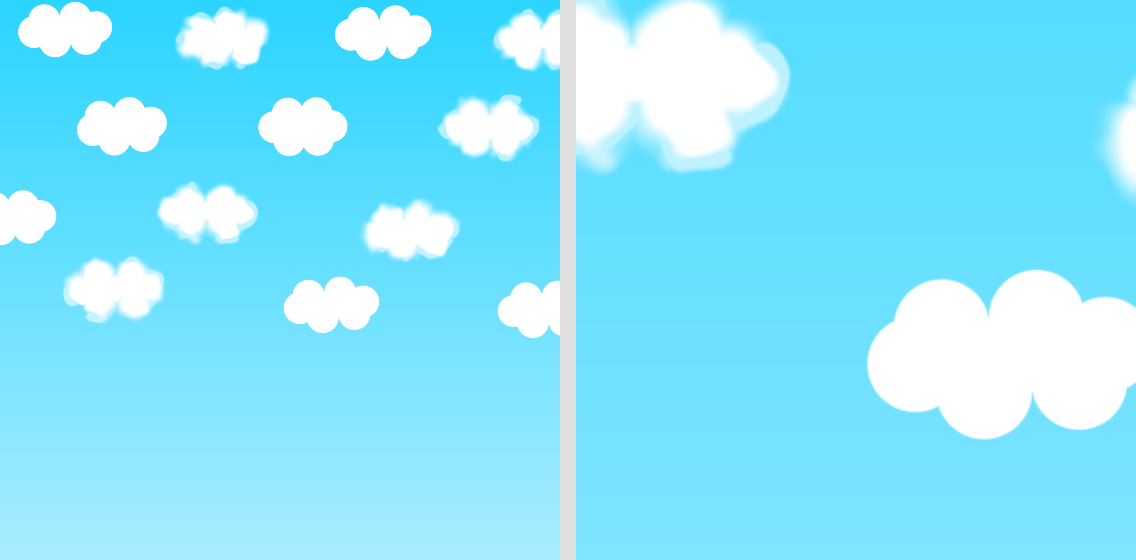
Left: the whole. Right: its middle third, enlarged.
Give the GLSL for this background, as a three.js fragment shader.

```glsl
// Puffy white clouds in four staggered rows over a cyan sky that pales downward.
// Each cloud joins a capsule core with a ring of round lobes; some are crisp,
// the others have noise-warped outlines, a hazy rim and a few smudged patches.
varying vec2 vUv;

const float TAU = 6.2831853;
const float LOBE_RADIUS = 0.0286;
const float CRISP_EDGE = 0.001;

float hash(vec2 p) {
  vec3 q = fract(vec3(p.xyx) * 0.1031);
  q += dot(q, q.yzx + 33.33);
  return fract((q.x + q.y) * q.z);
}

float valueNoise(vec2 p) {
  vec2 cell = floor(p);
  vec2 f = fract(p);
  f = f * f * (3.0 - 2.0 * f);
  float low = mix(hash(cell), hash(cell + vec2(1.0, 0.0)), f.x);
  float high = mix(hash(cell + vec2(0.0, 1.0)), hash(cell + 1.0), f.x);
  return mix(low, high, f.y);
}

// Offset in -0.5..0.5 on both axes.
vec2 wobble(vec2 p) {
  return vec2(valueNoise(p), valueNoise(p + 47.0)) - 0.5;
}

vec3 skyColor(float height) {
  return mix(vec3(0.66, 0.926, 1.0), vec3(0.165, 0.832, 1.0), height);
}

// Signed distance to six lobes on an ellipse around a filled core.
float cloudDistance(vec2 p, vec2 radii, float turn) {
  float reach = radii.x - radii.y;
  float d = length(p - vec2(clamp(p.x, -reach, reach), 0.0)) - radii.y;
  for (int i = 0; i < 6; i++) {
    float angle = turn + TAU * float(i) / 6.0;
    vec2 lobe = radii * vec2(cos(angle), sin(angle));
    d = min(d, length(p - lobe) - LOBE_RADIUS);
  }
  return d;
}

float coverage(float d, float edge) {
  return 1.0 - smoothstep(-edge, edge, d);
}

// Rows drift apart sideways and move closer together downward.
vec2 cloudCenter(float row, float col) {
  float start = mod(row, 2.0) > 0.5 ? 0.213 : 0.11 - 0.047 * row;
  float spacing = 0.288 + 0.045 * row - 0.005 * row * row;
  float drop = 0.065 + 0.185 * row - 0.0095 * row * row;
  vec2 id = vec2(col, row);
  vec2 jitter = vec2(hash(id + 3.7), hash(id + 9.1)) - 0.5;
  return vec2(start + spacing * col, 1.0 - drop) + jitter * vec2(0.014, 0.036);
}

bool isHazy(float row, float col) {
  float stride = row < 0.5 ? 0.5 : 0.25;
  return fract(col * stride + 0.125 * row * (row - 1.0) + 0.01) > 0.45;
}

float hazyCloud(vec2 p, vec2 seed, vec2 radii, float turn) {
  vec2 q = p + seed;
  float body = cloudDistance(p + 0.012 * wobble(q * 55.0), radii, turn);
  float smudge = cloudDistance(p + 0.026 * wobble(q * 38.0 + 19.0), radii, turn);
  float rim = mix(0.004, 0.014, valueNoise(q * 30.0 + 8.0));
  float haze = coverage(body, rim);
  return max(haze, 0.6 * coverage(smudge + 0.001, 0.0025));
}

float cloudMask(vec2 p, float row, float col) {
  vec2 id = vec2(col, row);
  vec2 local = p - cloudCenter(row, col);
  float tall = hash(id + 21.3);
  vec2 radii = vec2(mix(0.050, 0.059, hash(id + 14.9)),
                    mix(0.022, 0.031, tall * tall));
  float turn = 0.28 * hash(id + 5.5);
  if (isHazy(row, col)) return hazyCloud(local, id * 3.0 + 20.0, radii, turn);
  return coverage(cloudDistance(local, radii, turn), CRISP_EDGE);
}

void main() {
  float clouds = 0.0;
  for (int row = 0; row < 4; row++) {
    for (int col = 0; col < 4; col++) {
      clouds = max(clouds, cloudMask(vUv, float(row), float(col)));
    }
  }
  gl_FragColor = vec4(mix(skyColor(vUv.y), vec3(1.0), clouds), 1.0);
}
```
